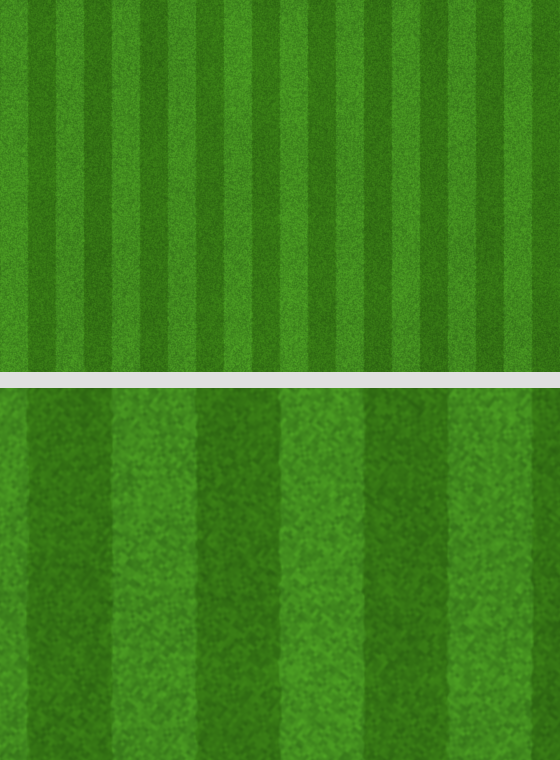
Top: the whole. Bottom: its middle third, enlarged.
Reproduce this texture procedurally as a Shadertoy shader.

```glsl
// Mown lawn: ten pairs of light and dark vertical stripes of equal width.
// Stripes come from a periodic distance; value noise adds blade grain,
// broad mottling, faint mowing bands and a small shift of tone per stripe.

const float PAIRS = 10.0;
const vec3 DARK_GRASS = vec3(0.203, 0.450, 0.078);
const vec3 LIGHT_GRASS = vec3(0.256, 0.542, 0.119);

float hash(vec2 p) {
    vec3 q = fract(vec3(p.xyx) * 0.1031);
    q += dot(q, q.yzx + 33.33);
    return fract((q.x + q.y) * q.z);
}

// Smooth value noise, 0 to 1
float noise(vec2 p) {
    vec2 cell = floor(p);
    vec2 f = fract(p);
    f = f * f * (3.0 - 2.0 * f);
    float low = mix(hash(cell), hash(cell + vec2(1.0, 0.0)), f.x);
    float high = mix(hash(cell + vec2(0.0, 1.0)), hash(cell + vec2(1.0, 1.0)), f.x);
    return mix(low, high, f.y);
}

// Sum of octaves, turned at each step to hide the lattice; centred on zero
float fractalNoise(vec2 p, int octaves) {
    mat2 turn = mat2(1.6, 1.2, -1.2, 1.6);
    float sum = 0.0;
    float amplitude = 0.5;
    for (int i = 0; i < octaves; i++) {
        sum += amplitude * (noise(p) - 0.5);
        p = turn * p + 17.3;
        amplitude *= 0.5;
    }
    return sum;
}

// Fine speckle of blades: two rotated noise layers, centred on zero
float bladeGrain(vec2 p) {
    mat2 tilt = mat2(0.8, 0.6, -0.6, 0.8);
    float fine = noise(tilt * p * 310.0 + 40.0) - 0.5;
    float coarse = noise(p * tilt * 170.0 + 90.0) - 0.5;
    return 0.75 * fine + 0.35 * coarse;
}

// Coverage of the light stripe, which fills the first half of each period
float lightStripe(float u, float edge) {
    float d = 0.25 - abs(fract(u + 0.25) - 0.5);
    return smoothstep(-edge, edge, d);
}

void mainImage(out vec4 fragColor, in vec2 fragCoord) {
    vec2 uv = fragCoord / iResolution.xy;
    vec2 p = fragCoord / iResolution.y;

    // Stripes with edges slightly frayed by the blades
    float u = uv.x * PAIRS;
    float fray = 0.022 * (noise(p * 190.0) - 0.5);
    float edge = max(0.012, PAIRS / iResolution.x);
    float light = lightStripe(u + fray, edge);
    vec3 color = mix(DARK_GRASS, LIGHT_GRASS, light);

    // Wear: patches, weak horizontal bands and a tone for each stripe
    float patches = fractalNoise(p * vec2(4.5, 3.5) + 5.0, 4);
    float bands = noise(vec2(p.x * 1.5, p.y * 22.0) + 60.0) - 0.5;
    float stripeTone = hash(vec2(floor(u * 2.0), 7.0)) - 0.5;
    float shade = 1.0 + 0.12 * patches + 0.025 * bands + 0.045 * stripeTone;

    // Blade grain is a little stronger where the grass is light
    float grain = bladeGrain(p) * mix(0.29, 0.32, light);
    color *= shade + grain;
    color.r += 0.035 * grain;

    fragColor = vec4(clamp(color, 0.0, 1.0), 1.0);
}
```
